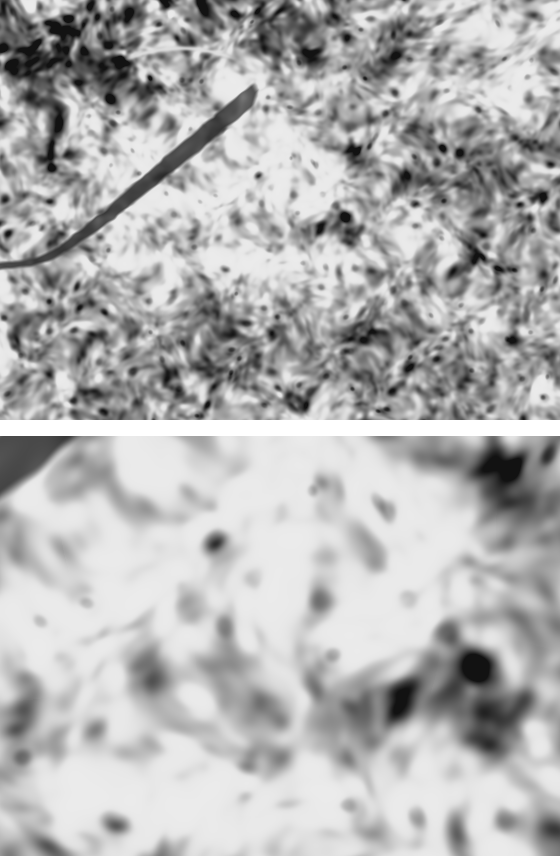
Top: the whole. Bottom: its middle third, enlarged.
A Shadertoy shader for this texture:

```glsl
// A weathered grey surface: blurred mottling, fibres and specks crossed by a dark tapering stem.
// Cellular noise sums randomly turned soft strokes at several scales over broad light and
// shade patches; a few larger marks and the stem are then laid on top.

const float PI = 3.14159;
const float BASE_TONE = 0.655;
const float WHITE_LIMIT = 0.925;
const float BLACK_LIMIT = 0.07;
const float STEM_TONE = 0.25;

vec3 hash3(vec2 cell, float seed) {
    vec3 q = fract((cell.xyx + seed) * vec3(0.1031, 0.1030, 0.0973));
    q += dot(q, q.yxz + 33.33);
    return fract((q.xxy + q.yzz) * q.zyx);
}

mat2 turn(float angle) {
    float c = cos(angle), s = sin(angle);
    return mat2(c, -s, s, c);
}

// Soft elliptical spot, 1 at its centre
float patchAt(vec2 p, vec2 centre, vec2 size, float angle) {
    vec2 q = turn(angle) * (p - centre) / size;
    return exp(-dot(q, q));
}

// Signed cellular noise: two soft strokes per cell, partly combed to one direction
float fibres(vec2 p, float scale, vec2 size, float comb, float seed) {
    p *= scale;
    vec2 home = floor(p);
    float sum = 0.0;
    for (int y = -1; y <= 1; y++)
    for (int x = -1; x <= 1; x++)
    for (int k = 0; k < 2; k++) {
        vec2 cell = home + vec2(x, y);
        vec3 place = hash3(cell, seed + 41.7 * float(k));
        float strength = hash3(cell, seed + 19.3 + 41.7 * float(k)).x * 2.0 - 1.0;
        float angle = mix(PI * (place.z - 0.5), 0.5, comb);
        vec2 q = turn(angle) * (p - cell - place.xy) / size;
        sum += strength * exp(-0.5 * dot(q, q));
    }
    return sum;
}

// Small round dark cores with a faint pale halo, in a share of the cells
float specks(vec2 p, float scale, float share, float seed) {
    p *= scale;
    vec2 home = floor(p);
    float sum = 0.0;
    for (int y = -1; y <= 1; y++)
    for (int x = -1; x <= 1; x++) {
        vec2 cell = home + vec2(x, y);
        vec3 h = hash3(cell, seed);
        float r = length(p - cell - h.xy);
        float core = 0.13 + 0.12 * fract(h.z * 37.0);
        float spot = exp(-pow(r / core, 3.0)) - 0.3 * exp(-pow((r - 0.45) / 0.16, 2.0));
        sum += step(h.z, share) * spot;
    }
    return sum;
}

// Broad light and shade
float shading(vec2 p) {
    float tone = BASE_TONE;
    tone += 0.17 * patchAt(p, vec2(0.58, 0.50), vec2(0.36, 0.15), 0.0);
    tone += 0.13 * patchAt(p, vec2(1.12, 0.90), vec2(0.32, 0.17), 0.3);
    tone += 0.24 * patchAt(p, vec2(0.72, 0.375), vec2(0.48, 0.028), 0.0);
    tone -= 0.16 * patchAt(p, vec2(0.97, 0.58), vec2(0.26, 0.11), 0.0);
    tone -= 0.13 * patchAt(p, vec2(0.20, 0.80), vec2(0.30, 0.20), 0.3);
    tone -= 0.11 * patchAt(p, vec2(0.55, 0.17), vec2(0.70, 0.13), 0.0);
    return tone;
}

// Larger dark clots with ragged outlines
float clots(vec2 p) {
    float dark = patchAt(p, vec2(0.83, 0.64), vec2(0.065, 0.025), -0.35);
    dark += patchAt(p, vec2(0.71, 0.04), vec2(0.045, 0.028), 0.0);
    dark += patchAt(p, vec2(1.115, 0.36), vec2(0.085, 0.018), 1.35);
    dark += patchAt(p, vec2(0.26, 0.85), vec2(0.032, 0.036), 0.0);
    dark += patchAt(p, vec2(0.74, 0.88), vec2(0.030, 0.028), 0.0);
    dark += patchAt(p, vec2(0.125, 0.66), vec2(0.090, 0.018), 1.50);
    dark += patchAt(p, vec2(0.05, 0.98), vec2(0.055, 0.035), 0.0);
    return dark + 0.7 * patchAt(p, vec2(0.79, 0.46), vec2(0.050, 0.027), 0.0);
}

// Coverage of the bent stem, widening to its upper end
float stem(vec2 p, float rough) {
    float h = p.x - 0.11;
    float bend = sqrt(h * h + 0.004);
    float slope = 0.42 * (1.0 + h / bend);
    float d = abs(p.y - 0.36 - 0.42 * (h + bend)) / sqrt(1.0 + slope * slope);
    float halfWidth = mix(0.008, 0.021, smoothstep(0.0, 0.5, p.x)) + 0.003 * rough;
    float side = 1.0 - smoothstep(-0.005, 0.005, d - halfWidth);
    return side * (1.0 - smoothstep(0.605, 0.622, p.x + 0.5 * d));
}

// Thin pale arc, fading at both ends
float paleArc(vec2 p) {
    float x = (p.x - 0.43) / 0.14;
    float d = p.y - 0.885 + 0.03 * x * x;
    return exp(-pow(d / 0.006, 2.0)) * (1.0 - smoothstep(0.7, 1.05, abs(x)));
}

void mainImage(out vec4 fragColor, in vec2 fragCoord) {
    vec2 p = fragCoord / iResolution.y;
    vec2 w = p + 0.008 * sin(p.yx * vec2(31.0, 27.0) + 2.0 * sin(p * 17.0));
    float comb = 0.75 * smoothstep(0.75, 1.15, p.x) * smoothstep(0.65, 0.85, p.y);

    // Mottling from coarse to fine
    float broad = fibres(w, 5.0, vec2(0.42, 0.26), 0.0, 3.1);
    float medium = fibres(w, 13.0, vec2(0.42, 0.20), comb, 57.4);
    float grain = fibres(w, 28.0, vec2(0.42, 0.20), comb, 91.8);
    float fine = fibres(w, 52.0, vec2(0.40, 0.24), comb, 133.6);
    float contrast = 1.0 + 0.5 * patchAt(p, vec2(0.25, 0.95), vec2(0.45, 0.14), 0.0);
    float mottle = 0.15 * broad + 0.23 * medium + 0.28 * grain + 0.17 * fine;
    float tone = shading(p) + contrast * mottle;

    // Specks, clots, arc and stem
    tone -= 0.30 * specks(w, 24.0, 0.22, 11.9) + 0.36 * specks(w, 13.0, 0.10, 71.2);
    vec2 ragged = w + 0.012 * vec2(medium + grain, grain - medium);
    tone -= 0.55 * clots(ragged);
    tone = mix(tone, 0.92, 0.85 * paleArc(p));
    tone = mix(tone, STEM_TONE + 0.07 * medium + 0.05 * grain, 0.95 * stem(p, grain));

    // Soft roll-off towards white
    float room = WHITE_LIMIT - tone;
    tone = WHITE_LIMIT - 0.5 * (room + sqrt(room * room + 0.008));
    fragColor = vec4(vec3(max(tone, BLACK_LIMIT)), 1.0);
}
```
